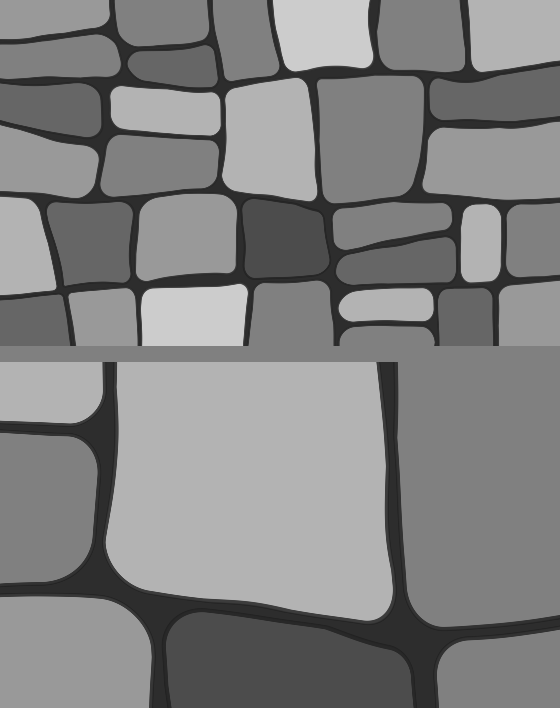
Top, the full canvas; bottom, a detail of the centre.
Give the GLSL for this texture, as a Shadertoy shader.

```glsl
// Dry stone wall of flat grey stones with thin dark outlines on dark mortar.
// Five levels of slanted cuts divide the plane into 32 stones; a rounded
// intersection of the cut distances shapes each one, noise roughens the rim.

float hash(float n) {
    return fract(sin(n * 78.233 + 4.7) * 4375.85);
}

vec2 gradientAt(vec2 cell) {
    float angle = 6.2832 * hash(dot(cell, vec2(1.37, 5.91)));
    return vec2(cos(angle), sin(angle));
}

float gradientNoise(vec2 p) {
    vec2 i = floor(p), f = fract(p);
    vec2 u = f * f * f * (f * (f * 6.0 - 15.0) + 10.0);
    vec2 e = vec2(1.0, 0.0);
    float bottom = mix(dot(gradientAt(i), f), dot(gradientAt(i + e.xy), f - e.xy), u.x);
    float top = mix(dot(gradientAt(i + e.yx), f - e.yx), dot(gradientAt(i + e.xx), f - e.xx), u.x);
    return mix(bottom, top, u.y);
}

// Intersection of two shapes with a corner of radius r
float roundMax(float a, float b, float r) {
    return min(max(a, b), -r) + length(max(vec2(a, b) + r, 0.0));
}

// Returns the signed distance to the stone's cell and the stone's number, 0 to 31
vec2 stoneCell(vec2 p, vec2 lo, vec2 hi) {
    float radius = 0.048 + 0.04 * gradientNoise(p * 3.0);
    float d = -1.0;
    float node = 1.0;
    for (int level = 0; level < 5; level++) {
        vec2 size = hi - lo;
        // Courses first, then columns; the last cut depends on the proportions
        bool cutX = level == 1 || level == 3;
        if (level == 4) cutX = size.x > size.y * (1.2 + 0.9 * hash(node + 70.0));

        vec2 cut = mix(lo, hi, mix(0.37, 0.63, hash(node)));
        vec2 fromCentre = p - 0.5 * (lo + hi);
        float slope = (hash(node + 140.0) - 0.5) * 0.07 * float(level + 1);
        float side = cutX ? p.x - cut.x - slope * fromCentre.y
                          : p.y - cut.y - slope * fromCentre.x;
        d = roundMax(d, -abs(side), radius);

        bool upper = side > 0.0;
        if (cutX) {
            if (upper) lo.x = cut.x; else hi.x = cut.x;
        } else {
            if (upper) lo.y = cut.y; else hi.y = cut.y;
        }
        node = 2.0 * node + (upper ? 1.0 : 0.0);
    }
    return vec2(d, node - 32.0);
}

// Six grey steps from 0.3 to 0.8, shared out evenly over the 32 stones
float stoneTone(float id) {
    float k = mod(id * 13.0 + 5.0, 32.0) + 0.5;
    return 0.3 + 0.1 * (step(1.0, k) + step(8.0, k) + step(18.0, k)
                      + step(24.0, k) + step(30.0, k));
}

void mainImage(out vec4 fragColor, in vec2 fragCoord) {
    vec2 p = fragCoord / iResolution.y;
    float aspect = iResolution.x / iResolution.y;
    float blur = 1.0 / iResolution.y;

    // Bend the courses so that no seam runs straight
    vec2 bent = p + 0.045 * vec2(gradientNoise(p * 2.6 + 3.0), gradientNoise(p * 2.6 + 17.0));
    vec2 stone = stoneCell(bent, vec2(-0.08, -0.05), vec2(aspect + 0.08, 1.05));

    // Uneven joints: each stone shrinks by its own amount along the rim
    float wear = gradientNoise(p * 4.0 + stone.y * 7.3);
    float ripple = gradientNoise(p * 13.0 + stone.y * 3.1);
    float d = stone.x + 0.004 + 0.03 * max(wear - 0.05, 0.0) + 0.002 * ripple;

    // Mortar, outline, flat stone face
    float outline = smoothstep(0.0015 + blur, 0.0015, abs(d + 0.001));
    float grey = mix(stoneTone(stone.y), 0.175, smoothstep(-blur, blur, d));
    grey = mix(grey, 0.12, 0.8 * outline);
    fragColor = vec4(vec3(grey), 1.0);
}
```
